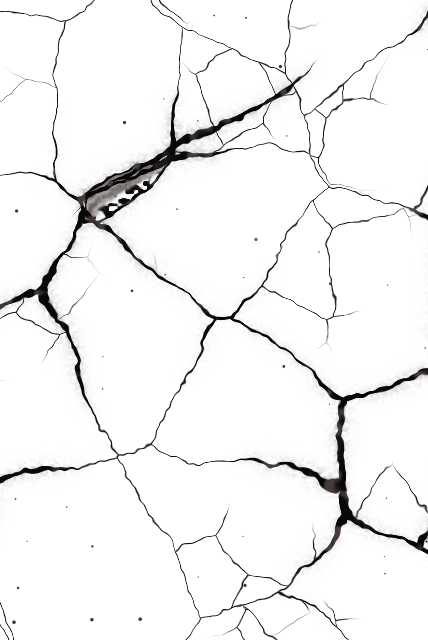
Reproduce this texture procedurally as a WebGL 1 fragment shader.

```glsl
precision highp float;
// Cracked white plaster: black branching fissures, hairlines, one chipped flake and specks.
uniform vec2 u_resolution;

vec2 hash2(vec2 p) {
  vec3 h = fract(p.xyx * vec3(0.1031, 0.1030, 0.0973));
  h += dot(h, h.yzx + 33.33);
  return fract((h.xx + h.yz) * h.zy);
}

float noise(vec2 p) {
  vec2 i = floor(p), f = fract(p);
  f = f * f * (3.0 - 2.0 * f);
  float low = mix(hash2(i).x, hash2(i + vec2(1.0, 0.0)).x, f.x);
  float high = mix(hash2(i + vec2(0.0, 1.0)).x, hash2(i + 1.0).x, f.x);
  return mix(low, high, f.y);
}

vec2 wobble(vec2 p) {
  return vec2(noise(p), noise(p + 37.7)) - 0.5;
}

// Distances to the two nearest cell borders (xy) and the cell id (zw)
vec4 cells(vec2 p) {
  vec2 base = floor(p), f = fract(p), nearest = vec2(0.0), id = base;
  float best = 64.0;
  for (int y = -2; y <= 2; y++) {
    for (int x = -2; x <= 2; x++) {
      vec2 g = vec2(float(x), float(y));
      vec2 r = g + 0.05 + 0.9 * hash2(base + g + 50.0) - f;
      if (dot(r, r) < best) {
        best = dot(r, r);
        nearest = r;
        id = base + g;
      }
    }
  }
  vec2 border = vec2(8.0);
  for (int y = -2; y <= 2; y++) {
    for (int x = -2; x <= 2; x++) {
      vec2 g = vec2(float(x), float(y));
      vec2 r = g + 0.05 + 0.9 * hash2(base + g + 50.0) - f;
      vec2 gap = r - nearest;
      if (dot(gap, gap) > 0.0001) {
        float d = dot(0.5 * (r + nearest), normalize(gap));
        border.y = min(border.y, max(d, border.x));
        border.x = min(border.x, d);
      }
    }
  }
  return vec4(border, id);
}

void main() {
  vec2 p = gl_FragCoord.xy / u_resolution.y;
  float px = 1.0 / u_resolution.y;
  float rough = noise(p * 90.0);
  float grain = noise(p * 260.0);
  vec2 w = p + 0.045 * wobble(p * 8.0) + 0.010 * wobble(p * 34.0) + 0.004 * wobble(p * 110.0);

  // Main fissures, swelling in places and at junctions
  float scale = 4.3;
  vec4 plate = cells(w * scale);
  vec2 edge = plate.xy / scale;
  float swell = smoothstep(0.52, 0.85, noise(p * 4.0 + 11.0));
  float junction = 1.0 - smoothstep(0.0, 0.05, edge.y);
  float halfWidth = 0.0008 + swell * (0.0025 + 0.003 * junction) * (0.5 + rough);
  float ink = clamp((halfWidth - edge.x) / px + 0.5, 0.0, 1.0);

  // Broken hairlines, different inside every plate
  vec2 q = w + 7.0 * hash2(plate.zw + 80.0);
  float hair = cells(q * 8.0).x / 8.0;
  float present = smoothstep(0.54, 0.68, noise(q * 6.0 + 5.0));
  ink = max(ink, present * clamp((0.0002 + 0.0006 * present - hair) / px + 0.5, 0.0, 1.0));

  // Diagonal fault that opens into a chipped flake at its lower end
  vec2 u = w - vec2(0.31, 0.785);
  u = vec2(0.87 * u.x + 0.5 * u.y, 0.87 * u.y - 0.5 * u.x);
  u.y += 0.012 * sin(u.x * 19.0);
  float reach = 1.0 - smoothstep(0.10, 0.25, abs(u.x));
  float fault = abs(u.y);
  float faultWidth = 0.0045 * reach * (0.5 + rough);
  ink = max(ink, smoothstep(0.0, 0.1, reach) * clamp((faultWidth - fault) / px + 0.5, 0.0, 1.0));
  float along = (u.x + 0.15) / 0.075;
  float inside = 0.028 * (1.0 - along * along) - abs(u.y + 0.018);
  float chip = clamp(inside / px + 0.5, 0.0, 1.0);

  // Sooty fringe beside the wide openings
  float soot = swell * exp(-edge.x / 0.007) + reach * exp(-fault / 0.008);
  soot += 0.6 * exp(-abs(inside) / 0.008);
  vec3 color = vec3(1.0 - clamp(soot * (0.45 * grain - 0.04), 0.0, 0.5));

  // Flake: streaked grey-brown face, pale crumbs and dark pits below
  float streak = noise(vec2(u.x * 28.0, u.y * 130.0));
  vec3 face = mix(vec3(0.24, 0.21, 0.20), vec3(0.84, 0.82, 0.81), 0.75 * streak + 0.25 * grain);
  float crumbs = smoothstep(0.42, 0.58, noise(p * 150.0));
  face = mix(face, vec3(0.05 + 0.93 * crumbs), 1.0 - smoothstep(-0.030, -0.022, u.y));
  color = mix(color, face, chip);
  float rim = clamp((0.0012 + 0.0025 * rough - abs(inside)) / px + 0.5, 0.0, 1.0);
  ink = max(ink, rim);

  // Sparse specks
  vec2 tile = floor(p * 17.0);
  vec2 seed = hash2(tile + 200.0);
  vec2 spot = (tile + 0.2 + 0.6 * hash2(tile + 310.0)) / 17.0;
  float radius = 0.0008 + 0.0022 * seed.y * seed.y * seed.y;
  float speck = clamp((radius - length(w - p + (p - spot) - 0.5 * (w - p) * 2.0)) / px + 0.5, 0.0, 1.0);
  ink = max(ink, 0.8 * speck * step(0.83, seed.x));

  // Brown-black depth of the cracks
  vec3 depth = mix(vec3(0.03), vec3(0.27, 0.23, 0.22), smoothstep(0.55, 0.9, noise(p * 70.0 + 9.0)));
  gl_FragColor = vec4(mix(color, depth, ink), 1.0);
}
```
